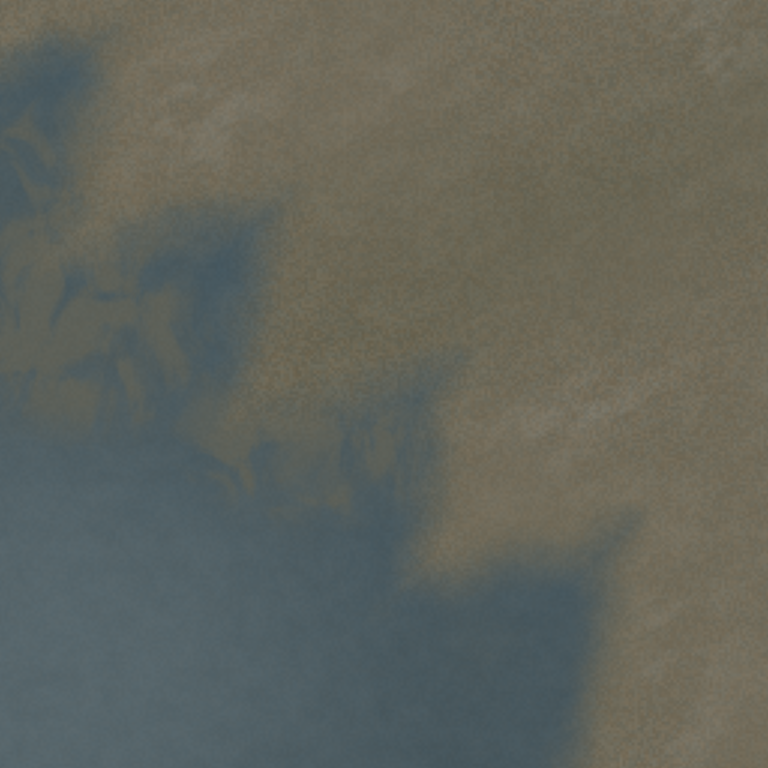
Reproduce this texture procedurally as a three.js fragment shader.

```glsl
#define STEP_COUNT 4
#define FIRST_CORNER vec2(0.125, 0.937)
#define STEP_STRIDE vec2(0.222, -0.217)
#define EDGE_SOFTNESS 0.052
#define EDGE_WARP 0.055
#define GRAIN 0.042
#define SAND vec3(0.452, 0.427, 0.362)
#define OLIVE vec3(0.412, 0.396, 0.328)
#define PALE_SLATE vec3(0.340, 0.397, 0.417)
#define DEEP_SLATE vec3(0.282, 0.342, 0.365)
#define RIM_BLUE vec3(0.270, 0.345, 0.382)
#define DUSK vec3(0.370, 0.380, 0.345)

varying vec2 vUv;

float hash(vec2 p) {
  vec3 q = fract(p.xyx * 0.1031);
  q += dot(q, q.yzx + 33.33);
  return fract((q.x + q.y) * q.z);
}

float noise(vec2 p) {
  vec2 cell = floor(p);
  vec2 f = fract(p);
  f = f * f * (3.0 - 2.0 * f);
  float low = mix(hash(cell), hash(cell + vec2(1.0, 0.0)), f.x);
  float high = mix(hash(cell + vec2(0.0, 1.0)), hash(cell + 1.0), f.x);
  return mix(low, high, f.y);
}

float fbm(vec2 p) {
  float sum = 0.0;
  float weight = 0.533;
  for (int i = 0; i < 4; i++) {
    sum += weight * noise(p);
    p = mat2(1.6, 1.2, -1.2, 1.6) * p + 7.3;
    weight *= 0.5;
  }
  return sum;
}

// Soft elliptical blob: 1 at the centre, fading outwards
float blob(vec2 p, vec2 centre, vec2 radius) {
  vec2 q = (p - centre) / radius;
  return exp(-dot(q, q));
}

// Signed distance to a descending staircase of slanted corners
float staircase(vec2 p) {
  float d = 1.0;
  for (int i = 0; i < STEP_COUNT; i++) {
    vec2 q = p - FIRST_CORNER - float(i) * STEP_STRIDE;
    d = min(d, max(q.x - 0.15 * q.y, q.y - 0.17 * q.x));
  }
  return d;
}

vec3 sandColor(vec2 p) {
  // Darker diagonal band with cloudy variation
  vec2 along = vec2(p.x * 0.85 + p.y * 0.5, p.y * 0.85 - p.x * 0.5);
  float cloud = fbm(along * vec2(7.0, 12.0) + 3.0);
  float offset = (p.y - 0.42 - 0.40 * p.x) / 0.17;
  float band = exp(-offset * offset) * smoothstep(0.15, 0.45, p.x);
  float shade = 0.12 + 0.75 * band + 0.6 * (cloud - 0.45);
  vec3 color = mix(SAND, OLIVE, clamp(shade, 0.0, 1.0));

  // Pale wisps
  float wisps = blob(p, vec2(0.93, 0.96), vec2(0.05, 0.06))
    + 0.4 * blob(p, vec2(0.75, 0.46), vec2(0.09, 0.05))
    + 0.5 * blob(p, vec2(0.88, 0.13), vec2(0.06, 0.10))
    + 0.5 * blob(p, vec2(0.51, 0.86), vec2(0.02, 0.07))
    + 0.4 * blob(p, vec2(0.27, 0.85), vec2(0.07, 0.08));
  float streaks = smoothstep(0.38, 0.72, fbm(along * vec2(22.0, 38.0)));
  return color + vec3(0.050, 0.060, 0.078) * wisps * streaks
    + 0.012 * (streaks - 0.45);
}

vec3 slateColor(vec2 p, float d) {
  float fall = smoothstep(0.1, 0.62, length((p - vec2(0.03, 0.13)) * vec2(1.0, 1.25)));
  vec3 color = mix(PALE_SLATE, DEEP_SLATE, fall);
  float rim = smoothstep(-0.16, -0.02, d) * smoothstep(0.1, 0.6, p.y);
  return mix(color, RIM_BLUE, 0.75 * rim) + 0.024 * (fbm(p * 42.0) - 0.5);
}

// Dusky sand showing through the slate, broken into ripples
float mottling(vec2 p) {
  float cover = 0.65 * blob(p, vec2(0.06, 0.80), vec2(0.09, 0.11))
    + blob(p, vec2(0.10, 0.575), vec2(0.16, 0.13))
    + 0.95 * blob(p, vec2(0.41, 0.415), vec2(0.15, 0.09))
    + 0.35 * blob(p, vec2(0.62, 0.17), vec2(0.07, 0.09));
  vec2 warp = vec2(noise(p * 14.0), noise(p * 14.0 + 17.0));
  float ripple = fbm(p * vec2(34.0, 24.0) + 2.0 * warp);
  float broken = smoothstep(0.28, 0.72, ripple + 0.35 * (cover - 0.6));
  return smoothstep(0.08, 0.6, cover) * mix(0.2, 0.95, broken);
}

void main() {
  vec2 p = vUv;
  float wobble = fbm(p * 15.0 + 5.0) - 0.5;
  float d = staircase(p) + EDGE_WARP * wobble;
  float slate = smoothstep(EDGE_SOFTNESS, -EDGE_SOFTNESS, d);

  vec3 sand = mix(sandColor(p), OLIVE, 0.5 * smoothstep(0.07, 0.0, d));
  vec3 water = mix(slateColor(p, d), DUSK, mottling(p));
  vec3 color = mix(sand, water, slate);

  // Fine grain with a slight colour shift, calmer on the slate and the band
  float grain = noise(p * 256.0) - 0.5;
  float tint = noise(p * 190.0 + 41.0) - 0.5;
  float rough = mix(0.6 + 0.7 * noise(p * 6.0 + 9.0), 0.35, slate);
  color += GRAIN * rough * (grain + tint * vec3(-0.6, 0.1, 0.6));
  gl_FragColor = vec4(color, 1.0);
}
```
